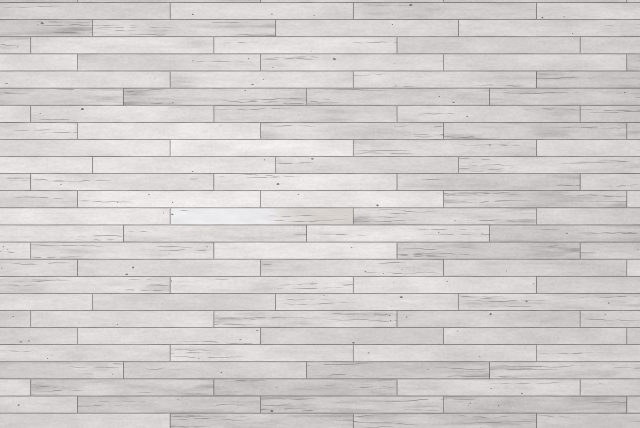
A Shadertoy shader for this texture:

```glsl
const float PLANK_LENGTH = 10.74; // in plank heights
const float JOINTS[8] = float[8](.929, .505, .168, .423, .929, .674, .168, .423);

float hash(vec2 p) {
    vec3 q = fract(p.xyx * .1031);
    q += dot(q, q.yzx + 33.33);
    return fract((q.x + q.y) * q.z);
}

float noise(vec2 p) {
    vec2 i = floor(p), f = fract(p);
    f = f * f * (3. - 2. * f);
    return mix(mix(hash(i), hash(i + vec2(1, 0)), f.x),
               mix(hash(i + vec2(0, 1)), hash(i + vec2(1, 1)), f.x), f.y);
}

float fbm(vec2 p) {
    float sum = 0., gain = .5;
    for (int i = 0; i < 4; i++) {
        sum += gain * noise(p);
        p = p * 2.03 + 7.1;
        gain *= .5;
    }
    return sum / .9375;
}

// Share of a pixel covered by a line of the given half width
float lineCover(float d, float halfWidth, float px) {
    return max(min(d + .5 * px, halfWidth) - max(d - .5 * px, -halfWidth), 0.) / px;
}

// Hairline wavy splits, gathered towards the plank ends
float cracks(vec2 p, vec2 id, float wear, float px) {
    float ink = 0.;
    for (int i = 0; i < 8; i++) {
        vec2 key = id + float(i) * vec2(13.7, 5.3);
        if (hash(key + 3.) > wear) continue;
        float end = step(.5, hash(key + 11.)) * PLANK_LENGTH;
        float middle = mix(hash(key + 23.) * PLANK_LENGTH, end, .7);
        float reach = mix(.6, 2.8, hash(key + 31.));
        float taper = max(1. - abs(p.x - middle) / reach, 0.);
        float y = mix(.1, .9, hash(key + 43.)) + .25 * (fbm(vec2(p.x * .5, key.x + key.y)) - .5);
        float broken = smoothstep(.15, .7, noise(vec2(p.x * 2.5, key.y * 3.)));
        ink = max(ink, broken * lineCover(abs(p.y - y), .016 * sqrt(taper), px));
    }
    return ink;
}

// Small dark nail holes and knots
float specks(vec2 p, vec2 id, float px) {
    float ink = 0.;
    for (int i = 0; i < 4; i++) {
        vec2 key = id + float(i) * vec2(7.9, 19.1) + 60.;
        float present = step(hash(key), .3);
        vec2 center = vec2(hash(key + 5.) * PLANK_LENGTH, mix(.1, .9, hash(key + 9.)));
        float size = mix(.015, .06, pow(hash(key + 15.), 4.));
        float d = length((p - center) * vec2(.7, 1)) + .04 * (noise(p * 12.) - .5);
        ink = max(ink, present * (1. - smoothstep(size - .5 * px, size + .5 * px, d)));
    }
    return ink;
}

void mainImage(out vec4 fragColor, in vec2 fragCoord) {
    vec2 uv = fragCoord / iResolution.xy;
    float px = 25.02 / iResolution.y;

    // Staggered planks, rows counted from the top
    vec2 grid = vec2(uv.x * 3.495, (1. - uv.y) * 25.02 - .15);
    grid.x -= JOINTS[int(floor(grid.y)) & 7];
    vec2 cell = floor(grid);
    vec2 p = fract(grid) * vec2(PLANK_LENGTH, 1);
    vec2 id = cell + 20.;
    vec2 grainPos = p + 90. * vec2(hash(id + 1.3), hash(id + 4.7));
    float wear = pow(hash(id + 8.1), 1.8);

    // Plank tone, blotches and stretched grain
    float tone = .856 + .06 * (hash(id + 2.9) - .5) - .035 * wear;
    tone += .11 * (fbm(grainPos * vec2(.4, 1.1)) - .5);
    tone += .025 * (noise(grainPos * vec2(1.6, 11)) - .5);
    tone += .035 * (noise(grainPos * vec2(8, 13)) - .5);
    float streak = smoothstep(.45, .9, fbm(grainPos * vec2(.4, 4)));
    float ends = mix(.5, 1., smoothstep(.2, .5, abs(p.x / PLANK_LENGTH - .5)));
    tone -= .17 * wear * streak * ends;

    // Soft light from the left, falling off to the borders
    float glow = exp(-4. * dot(uv - vec2(.2, .62), uv - vec2(.2, .62)));
    vec2 edge = uv - .5;
    tone += .06 * glow - .1 * dot(edge, edge) - .006;
    vec3 color = tone * vec3(1, .982, .975);

    // One bleached plank with a beige stain
    if (cell == vec2(0, 12)) {
        float stain = smoothstep(4., 9., p.x + 2. * (fbm(grainPos) - .5));
        vec3 bleached = mix(vec3(.95, .95, .965), vec3(.85, .83, .81), stain);
        color = mix(color, bleached + .08 * (fbm(grainPos * vec2(1, 3)) - .5), .8);
    }

    color = mix(color, vec3(.37, .35, .34), .75 * cracks(p, id, wear * .75, px));
    color = mix(color, vec3(.3, .28, .27), .65 * specks(p, id, px));

    // Dark gaps between planks
    vec2 gap = min(p, vec2(PLANK_LENGTH, 1) - p);
    float seam = max(lineCover(gap.y, .0165, px), lineCover(gap.x, .0165, px));
    seam *= mix(.7, 1., noise(grainPos * vec2(1.5, .1)));
    color = mix(color, vec3(.26, .25, .24), min(seam, 1.));

    fragColor = vec4(clamp(color, 0., 1.), 1);
}
```
